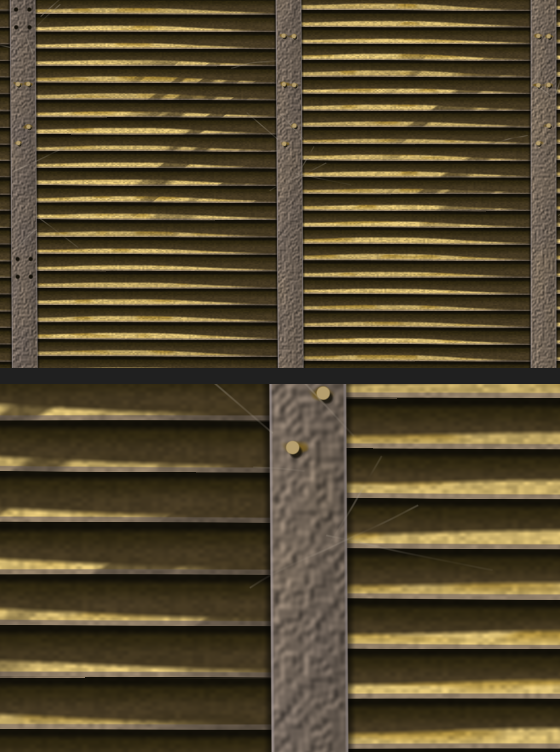
Top, the full canvas; bottom, a detail of the centre.
Give the GLSL for this texture, as a WebGL 2 fragment shader.

```glsl
#version 300 es
precision highp float;
// Weathered louvre shutter: sunlit slats between three rough painted posts.
uniform vec2 u_resolution;
out vec4 outColor;

// Lengths are in canvas heights; depth is measured down from the top.
const float POST_X[3] = float[3](0.0645, 0.787, 1.477);
const float POST_HALF = 0.0348;
const float POST_LEAN = 0.006;
const vec2 PITCH_WIDE = vec2(0.0465, 0.0407);    // slat pitch, first edge
const vec2 PITCH_NARROW = vec2(0.04536, 0.0298);
const float LIT_HEIGHT = 0.27;                   // share of a slat pitch
const float LIP_START = 0.89;
const float STUD_DEPTH[4] = float[4](0.096, 0.228, 0.341, 0.387);
const int STRANDS = 20;

const vec3 GAP = vec3(0.07, 0.06, 0.03);
const vec3 SHADE = vec3(0.18, 0.15, 0.06);
const vec3 FACE = vec3(0.28, 0.23, 0.14);
const vec3 GREY = vec3(0.42, 0.38, 0.36);
const vec3 TAN = vec3(0.56, 0.49, 0.40);
const vec3 OCHRE = vec3(0.65, 0.56, 0.33);
const vec3 SUN = vec3(0.87, 0.76, 0.46);
const vec3 LICHEN = vec3(0.56, 0.43, 0.10);
const vec3 WEB = vec3(0.66, 0.62, 0.56);

float hash(vec2 p) {
  return fract(sin(dot(p, vec2(127.1, 311.7))) * 43758.5453);
}

float noise(vec2 p) {
  vec2 i = floor(p), f = fract(p);
  f = f * f * (3.0 - 2.0 * f);
  return mix(mix(hash(i), hash(i + vec2(1, 0)), f.x),
             mix(hash(i + vec2(0, 1)), hash(i + vec2(1, 1)), f.x), f.y);
}

float segment(vec2 p, vec2 a, vec2 b) {
  vec2 d = b - a;
  return length(p - a - d * clamp(dot(p - a, d) / dot(d, d), 0.0, 1.0));
}

float postCenter(int i, float depth) {
  return POST_X[i] + (i < 2 ? POST_LEAN * (depth - 0.5) : 0.0);
}

vec3 slats(vec2 p, float px) {
  // Bounds of the bay holding this point
  int bay = 0;
  float left = -0.7, right = 2.2;
  for (int i = 2; i >= 0; i--) {
    float c = postCenter(i, p.y);
    if (p.x < c) right = c - POST_HALF;
    else { left = max(left, c + POST_HALF); bay++; }
  }
  float u = (p.x - left) / (right - left);
  vec2 pitch = bay == 1 ? PITCH_WIDE : PITCH_NARROW;
  float s = (p.y - pitch.y - 0.002 * (u - 0.5)) / pitch.x;
  s += 0.05 * (noise(vec2(p.x * 3.0, floor(s) * 7.0)) - 0.5);
  float row = floor(s), t = s - row, aa = px / pitch.x;
  vec2 id = vec2(row, float(bay) * 17.0);
  float grain = noise(p * vec2(190.0, 260.0));
  float blotch = noise(p * vec2(18.0, 60.0) + 9.0);

  // Shaded face below the gap
  vec3 col = mix(GAP, SHADE, smoothstep(0.06, 0.24, t));
  col = mix(col, FACE, smoothstep(0.2, 0.62, t) * (0.75 + 0.25 * blotch));

  // Sunlight tapers to the right and is broken by slanting leaf shadows
  float end = 0.87 + 0.12 * hash(id + 3.0);
  float taper = (1.0 - 0.85 * smoothstep(0.45, end, u)) * mix(0.65, 1.0, smoothstep(0.0, 0.3, u));
  float top = LIP_START - LIT_HEIGHT * taper * mix(0.75, 1.1, hash(id));
  float lit = smoothstep(top - 0.08, top + 0.06, t) * smoothstep(end + 0.06, end - 0.12, u);
  float leaves = smoothstep(0.48, 0.7, noise(vec2(p.x * 26.0 + p.y * 34.0, row * 0.6 + 4.0)));
  float zone = smoothstep(0.3, 0.55, u) * smoothstep(0.1, 0.22, p.y) * smoothstep(0.7, 0.5, p.y);
  lit *= 1.0 - 0.75 * leaves * zone;
  float strength = mix(0.35, 1.0, hash(id + 8.0)) * (0.8 + 0.4 * grain);
  vec3 sun = mix(OCHRE, SUN, clamp(strength, 0.0, 1.0));
  sun = mix(sun, LICHEN, 0.6 * smoothstep(0.5, 0.8, blotch) * smoothstep(0.95, 0.65, t));
  col = mix(col, sun, lit);

  // Grey lip, then the dark line beneath it
  vec3 lip = mix(FACE, mix(GREY, TAN, lit), 0.55 + 0.45 * lit);
  col = mix(col, lip, smoothstep(LIP_START - aa, LIP_START + aa, t));
  col = mix(col, GAP, smoothstep(1.0 - aa, 1.0, t));
  col *= 0.9 + 0.2 * grain;
  float wall = min(p.x - left, right - p.x);
  return col * mix(0.5, 1.0, smoothstep(0.0, 0.008, wall));
}

vec3 post(vec2 p, float x, int i) {
  vec2 q = p * vec2(185.0, 165.0);
  float bump = noise(q) - noise(q + vec2(0.6, 0.5));
  float patches = noise(p * vec2(30.0, 14.0));
  vec3 col = mix(GREY, TAN, 0.15 + 0.35 * patches + 0.12 * float(i)) * (0.95 + 0.5 * bump);
  col = mix(col, vec3(0.64, 0.60, 0.60), 0.7 * smoothstep(0.0035, 0.001, POST_HALF - abs(x)));
  return col * mix(1.0, 0.85, smoothstep(-POST_HALF, POST_HALF, x));
}

void main() {
  float px = 1.0 / u_resolution.y;
  vec2 p = vec2(gl_FragCoord.x, u_resolution.y - gl_FragCoord.y) * px;
  vec3 col = slats(p, px);

  for (int i = 0; i < 3; i++) {
    float x = p.x - postCenter(i, p.y);
    col = mix(col, post(p, x, i), smoothstep(px, -px, abs(x) - POST_HALF));
    // Stained studs: pairs above, single ones below
    for (int j = 0; j < 8; j++) {
      int r = j / 2;
      float side = j % 2 == 0 ? -1.0 : 1.0;
      if ((r == 2 && side < 0.0) || (r == 3 && side > 0.0) || (i == 0 && r == 0)) continue;
      vec2 d = vec2(x - side * 0.014, p.y - STUD_DEPTH[r] - 0.004 * hash(vec2(i, j)));
      float stain = length(d * vec2(0.6, 1.2)) + 0.006 * noise(p * 130.0);
      col = mix(col, LICHEN * 0.8, 0.85 * smoothstep(0.012, 0.006, stain));
      col = mix(col, GAP, 0.8 * smoothstep(0.007, 0.004, length(d - vec2(0.003, 0.004))));
      col = mix(col, mix(TAN, SUN, 0.5), smoothstep(0.006 + px, 0.006 - px, length(d)));
    }
  }

  // Empty screw holes on the first post
  for (int j = 0; j < 8; j++) {
    vec2 hole = vec2(postCenter(0, p.y) + (j % 2 == 0 ? -0.018 : 0.018),
                     0.026 + 0.048 * float((j / 2) % 2) + 0.678 * float(j / 4));
    col = mix(col, GAP, smoothstep(0.0055 + px, 0.0055 - px, length(p - hole)));
  }

  // Loose cobweb strands near the posts
  for (int j = 0; j < STRANDS; j++) {
    vec2 k = vec2(j, 5.0);
    vec2 a = vec2(POST_X[j % 3] + 0.1 * (hash(k) - 0.5), 0.04 + 0.6 * hash(k + 1.0));
    vec2 b = a + (vec2(hash(k + 2.0), hash(k + 3.0)) - 0.5) * vec2(0.3, 0.16);
    float w = segment(p + 0.008 * (noise(p * 16.0) - 0.5), a, b);
    col = mix(col, WEB, 0.4 * noise(p * 50.0 + k) * smoothstep(0.0007 + px, 0.0, w));
  }
  outColor = vec4(col, 1.0);
}
```
